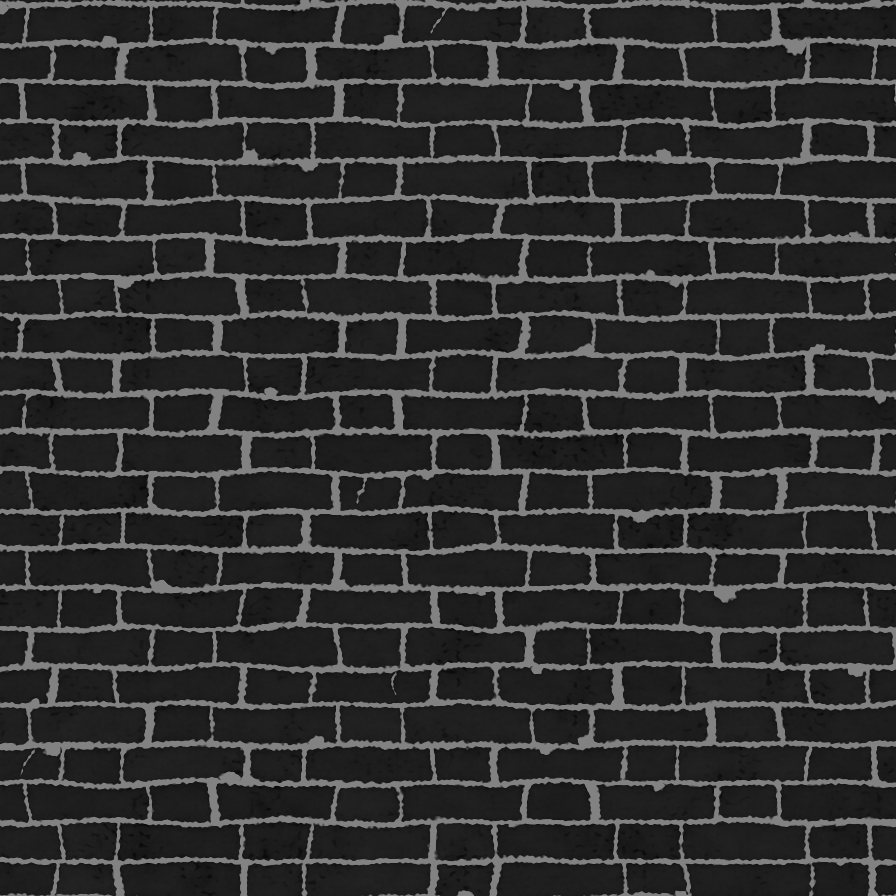
Reproduce this texture procedurally as a Shadertoy shader.

```glsl
// Dark, worn brick wall in Flemish bond with rough light grey mortar.

const vec2 BOND = vec2(4.77, 23.03); // brick pairs across, courses up
const float HEADER = 0.335;          // share of a pair taken by the short brick

vec2 hash2(vec2 p) {
    vec3 q = fract(p.xyx * vec3(0.1031, 0.1030, 0.0973));
    q += dot(q, q.yzx + 33.33);
    return fract((q.xx + q.yz) * q.zy);
}

float corner(vec2 cell, vec2 offset, vec2 f) {
    float angle = 6.2832 * hash2(cell + offset + 71.0).x;
    return dot(vec2(cos(angle), sin(angle)), f - offset);
}

// Gradient noise, roughly -0.7 to 0.7
float noise(vec2 p) {
    vec2 i = floor(p), f = p - i;
    vec2 w = f * f * f * (f * (f * 6.0 - 15.0) + 10.0);
    return mix(mix(corner(i, vec2(0, 0), f), corner(i, vec2(1, 0), f), w.x),
               mix(corner(i, vec2(0, 1), f), corner(i, vec2(1, 1), f), w.x), w.y);
}

float fbm(vec2 p) {
    float sum = 0.0, amp = 1.0;
    for (int i = 0; i < 4; i++) {
        sum += amp * noise(p);
        p = p * 2.03 + 17.3;
        amp *= 0.55;
    }
    return sum;
}

// Vertical joint: x = position in brick pairs, y = half width on the canvas
vec2 joint(float index, float row, float height) {
    vec2 h = hash2(vec2(index + 40.0, row * 3.0 + 9.0));
    vec2 k = hash2(vec2(index + 90.0, row * 5.0 + 2.0));
    float x = floor(index * 0.5) + HEADER * mod(index, 2.0);
    x += (h.x - 0.5) * 0.045 + (k.x - 0.5) * 0.035 * height;
    return vec2(x, mix(0.0019, 0.0056, h.y * h.y * h.y));
}

void mainImage(out vec4 fragColor, in vec2 fragCoord) {
    vec2 uv = fragCoord / iResolution.y;
    float px = 1.0 / iResolution.y;

    // Uneven courses
    vec2 p = uv + 0.008 * vec2(noise(uv * 15.0), noise(uv * vec2(10.0, 21.0) + 5.3));
    float y = p.y * BOND.y + 0.10;
    float row = floor(y);
    float height = y - row - 0.5;

    // Alternate courses shift by half a pair; the lowest two line up
    float x = p.x * BOND.x - 0.304 + 0.5 * mod(max(row, 1.0) + 1.0, 2.0);
    float index = 2.0 * floor(x) + step(HEADER, fract(x));
    if (x < joint(index, row, height).x) index -= 1.0;
    else if (x > joint(index + 1.0, row, height).x) index += 1.0;
    vec2 left = joint(index, row, height);
    vec2 right = joint(index + 1.0, row, height);
    vec2 id = vec2(index + 20.0, row + 7.0);
    vec2 h = hash2(id), k = hash2(id + 130.0), m = hash2(id + 260.0);

    // Rounded brick, measured on the canvas
    float x0 = left.x / BOND.x + left.y, x1 = right.x / BOND.x - right.y;
    vec2 size = vec2(x1 - x0, 1.0 / BOND.y - 0.0058) * 0.5;
    vec2 q = vec2(x / BOND.x - 0.5 * (x0 + x1), height / BOND.y);
    float radius = mix(0.001, 0.008, h.x * h.x * h.x);
    vec2 e = abs(q) - size + radius;
    float d = length(max(e, 0.0)) + min(max(e.x, e.y), 0.0) - radius;

    // Broken edges and a few hairline cracks filled with mortar
    vec2 chip = size * vec2(2.0 * k.x - 1.0, k.y < 0.5 ? -1.0 : 1.0);
    if (m.x > 0.82) d = max(d, 0.003 + 0.007 * h.y - length((q - chip) * vec2(0.8, 1.0)));
    if (m.y > 0.955) {
        float bend = (k.x - 0.5) * size.x + (h.y - 0.3) * q.y + 9.0 * q.y * q.y;
        float crack = abs(q.x - bend + 0.004 * noise(uv * 60.0));
        d = max(d, 0.0013 - crack - 0.12 * max(-q.y, 0.0));
    }
    d += 0.0030 * noise(uv * 185.0) + 0.0016 * noise(uv * 75.0 + 8.0);

    // Sooty brick face: mottling, dark patches, pits and shaded rim
    float patches = smoothstep(0.0, 0.55, fbm(uv * 11.0 + 31.0));
    float pits = smoothstep(0.12, 0.45, noise(uv * vec2(130.0, 170.0)));
    float tone = 0.121 + 0.014 * (h.y - 0.5) + 0.012 * fbm(uv * vec2(28.0, 45.0));
    tone -= 0.022 * patches * (0.6 + fbm(uv * 50.0));
    tone -= 0.045 * pits * (0.15 + patches);
    tone -= mix(0.022, 0.045, step(0.0, q.y)) * exp(min(d, 0.0) / 0.0026);
    tone += 0.008 * noise(uv * 240.0);

    float mortar = smoothstep(-0.8 * px, 0.8 * px, d);
    fragColor = vec4(vec3(mix(max(tone, 0.045), 0.51, mortar)), 1.0);
}
```
